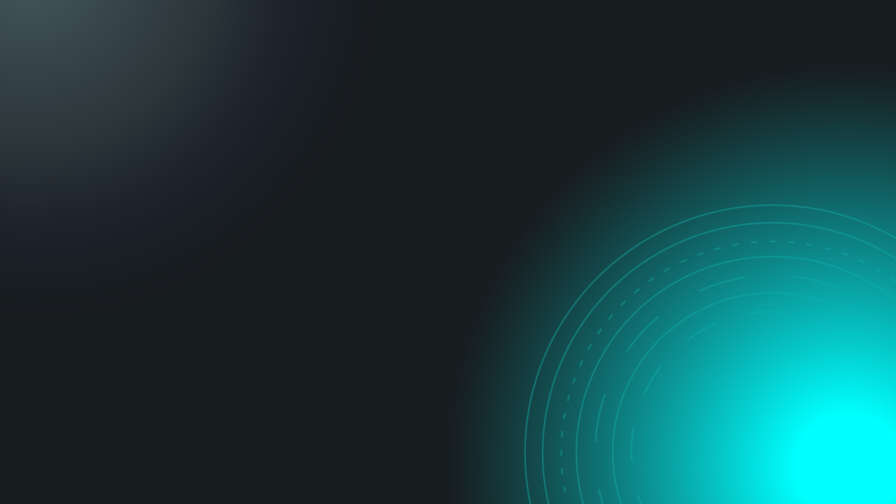
A WebGL 2 fragment shader for this background:

```glsl
#version 300 es
precision highp float;
// Dark slate backdrop with a cyan corner glow, thin dashed rings and a pale glow at the upper left.

#define GLOW_POS vec2(-0.095, 0.074)   // from the lower right corner
#define GLOW_CORE 0.104
#define GLOW_EDGE 0.806
#define GLOW_FALLOFF 1.2
#define RING_POS vec2(-0.245, 0.102)   // from the lower right corner
#define RING_HALF_WIDTH 0.0017
#define RING_ALPHA 0.42
#define HAZE_POS vec2(0.058, 0.07)     // from the upper left corner
#define HAZE_RADIUS 0.713

uniform vec2 u_resolution;
out vec4 fragColor;

const vec3 SLATE = vec3(0.092, 0.110, 0.122);
const vec3 CYAN = vec3(0.0, 1.0, 1.0);
const vec3 RING_TEAL = vec3(0.03, 0.72, 0.69);
const vec3 HAZE_PALE = vec3(0.270, 0.340, 0.370);
const vec3 HAZE_GREY = vec3(0.168, 0.208, 0.224);
const vec3 HAZE_BLUE = vec3(0.110, 0.132, 0.168);

// Radius, dash period and dash centre in radians, dash share (above 1 is solid)
const int RING_COUNT = 7;
const vec4 RINGS[RING_COUNT] = vec4[](
    vec4(0.491, 1.0, 0.0, 2.0),
    vec4(0.456, 1.0, 0.0, 2.0),
    vec4(0.419, 0.0873, 0.0, 0.33),
    vec4(0.389, 1.0, 0.0, 2.0),
    vec4(0.352, 0.541, 0.251, 0.5),
    vec4(0.317, 1.0, 0.0, 2.0),
    vec4(0.280, 0.492, -0.035, 0.5));

// Coverage of a shape from its signed distance
float coverage(float dist, float pixel) {
    return 1.0 - smoothstep(-0.75 * pixel, 0.75 * pixel, dist);
}

// Four-stop radial ramp that ends in the backdrop colour
vec3 hazeColor(float t) {
    vec3 color = mix(HAZE_PALE, HAZE_GREY, smoothstep(-0.1, 0.6, t));
    color = mix(color, HAZE_BLUE, smoothstep(0.45, 0.78, t));
    return mix(color, SLATE, smoothstep(0.7, 1.0, t));
}

// Concentric lines, each cut into arcs by its own angular repeat
float ringMask(vec2 q, float pixel) {
    float radius = length(q);
    float angle = atan(q.x, q.y);   // clockwise from straight up
    float mask = 0.0;
    for (int i = 0; i < RING_COUNT; i++) {
        vec4 ring = RINGS[i];
        float line = abs(radius - ring.x) - RING_HALF_WIDTH;
        float cell = abs(fract((angle - ring.z) / ring.y + 0.5) - 0.5);
        float dash = (cell - 0.5 * ring.w) * ring.y * ring.x;
        mask = max(mask, coverage(max(line, dash), pixel));
    }
    return mask;
}

void main() {
    float pixel = 1.0 / u_resolution.y;
    vec2 p = gl_FragCoord.xy * pixel;
    vec2 fromRight = p - vec2(u_resolution.x * pixel, 0.0);
    vec2 fromTop = p - vec2(0.0, 1.0);

    // Pale haze over the slate
    vec3 color = hazeColor(length(fromTop - HAZE_POS) / HAZE_RADIUS);

    // Cyan glow with a flat core
    float reach = length(fromRight - GLOW_POS);
    float ramp = clamp((GLOW_EDGE - reach) / (GLOW_EDGE - GLOW_CORE), 0.0, 1.0);
    float glow = pow(ramp, GLOW_FALLOFF);
    color = mix(color, CYAN, glow);

    // Rings fade where the glow is strong
    float rings = ringMask(fromRight - RING_POS, pixel);
    color = mix(color, max(color, RING_TEAL), rings * RING_ALPHA * (1.0 - 0.4 * glow));

    fragColor = vec4(color, 1.0);
}
```
